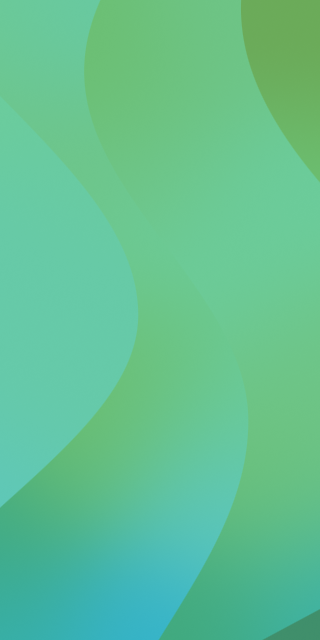
Write a Shadertoy shader that draws this background.

```glsl
// Flowing green and aqua ribbons with soft mesh gradients.

// Palette
const vec3 OLIVE  = vec3(0.42, 0.67, 0.35);
const vec3 LEAF   = vec3(0.42, 0.745, 0.44);
const vec3 GRASS  = vec3(0.43, 0.77, 0.53);
const vec3 MINT   = vec3(0.42, 0.80, 0.61);
const vec3 AQUA   = vec3(0.40, 0.79, 0.66);
const vec3 LAGOON = vec3(0.36, 0.78, 0.74);
const vec3 SKY    = vec3(0.20, 0.70, 0.80);
const vec3 TEAL   = vec3(0.21, 0.69, 0.68);
const vec3 JADE   = vec3(0.25, 0.66, 0.49);
const vec3 PINE   = vec3(0.25, 0.56, 0.42);

// Ribbon crests (x, y) and their swing; bends are the wave scales below and above
const vec2 LEFT_CREST   = vec2(0.432, 0.508);
const vec2 LEFT_BENDS   = vec2(0.1875, 0.213);
const float LEFT_SWING  = 0.417;
const vec2 MID_CREST    = vec2(0.776, 0.342);
const vec2 MID_BENDS    = vec2(0.2056, 0.174);
const float MID_SWING   = 0.2565;
const vec2 RIGHT_CREST  = vec2(0.753, 0.987);
const vec2 RIGHT_BENDS  = vec2(0.302);
const float RIGHT_SWING = -0.651;
const float CORNER_START = 0.82;
const float CORNER_SLOPE = 3.73;

const float SPOT_FOCUS = 12.0;   // higher keeps colour spots tighter
const float CANVAS_TALL = 2.0;   // height of the design over its width
const float GRAIN = 0.004;       // dither that hides banding

// Horizontal offset from a cosine edge whose crest may bend unevenly
float waveOffset(vec2 p, vec2 crest, float swing, vec2 bends) {
    float dy = p.y - crest.y;
    float phase = dy / (dy < 0.0 ? bends.x : bends.y);
    return p.x - crest.x + swing * (1.0 - cos(phase));
}

// Antialiased cover of the side where the offset is positive
float cover(float offset) {
    return clamp(0.5 + offset / fwidth(offset), 0.0, 1.0);
}

// Weighted colour spot; a sum of spots is divided by its weight
vec4 spot(vec2 p, float x, float y, vec3 color) {
    vec2 d = (p - vec2(x, y)) * vec2(1.0, CANVAS_TALL);
    return vec4(color, 1.0) * exp(-SPOT_FOCUS * dot(d, d));
}

vec3 leftColor(vec2 p) {
    vec4 s = spot(p, 0.0, 0.86, MINT) + spot(p, 0.3, 0.70, mix(MINT, AQUA, 0.5))
           + spot(p, 0.0, 0.58, AQUA) + spot(p, 0.3, 0.48, AQUA)
           + spot(p, 0.1, 0.35, AQUA) + spot(p, 0.0, 0.20, LAGOON);
    return s.rgb / s.a;
}

vec3 ribbonColor(vec2 p) {
    vec4 s = spot(p, 0.0, 1.0, mix(GRASS, MINT, 0.7)) + spot(p, 0.2, 0.95, AQUA)
           + spot(p, 0.0, 0.83, GRASS) + spot(p, 0.28, 0.75, GRASS)
           + spot(p, 0.52, 0.60, MINT) + spot(p, 0.45, 0.43, LEAF)
           + spot(p, 0.75, 0.38, MINT) + spot(p, 0.25, 0.30, LEAF)
           + spot(p, 0.65, 0.21, LAGOON) + spot(p, 0.0, 0.16, JADE)
           + spot(p, 0.0, 0.0, TEAL) + spot(p, 0.43, 0.02, SKY);
    return s.rgb / s.a;
}

vec3 rightColor(vec2 p) {
    vec4 s = spot(p, 0.32, 0.90, LEAF) + spot(p, 0.70, 0.95, GRASS)
           + spot(p, 0.45, 0.73, GRASS) + spot(p, 0.85, 0.67, MINT)
           + spot(p, 0.65, 0.54, MINT) + spot(p, 0.80, 0.38, GRASS)
           + spot(p, 1.0, 0.42, GRASS) + spot(p, 0.78, 0.24, LEAF)
           + spot(p, 1.0, 0.24, GRASS) + spot(p, 0.6, 0.05, JADE)
           + spot(p, 1.0, 0.08, TEAL);
    return s.rgb / s.a;
}

float hash(vec2 p) {
    return fract(sin(dot(p, vec2(12.99, 78.23))) * 43758.5);
}

void mainImage(out vec4 fragColor, in vec2 fragCoord) {
    vec2 p = fragCoord / iResolution.xy;

    // Layered ribbons from the centre outward
    vec3 color = ribbonColor(p);
    float left = cover(-waveOffset(p, LEFT_CREST, LEFT_SWING, LEFT_BENDS));
    color = mix(color, leftColor(p), left);
    float right = cover(waveOffset(p, MID_CREST, MID_SWING, MID_BENDS));
    color = mix(color, rightColor(p), right);

    // Darker folds in the right corners
    float fold = cover(waveOffset(p, RIGHT_CREST, RIGHT_SWING, RIGHT_BENDS));
    fold *= step(0.5, p.y);
    vec3 foldColor = mix(LEAF, OLIVE, smoothstep(0.68, 0.95, p.y));
    color = mix(color, foldColor, fold);
    float corner = cover(p.x - CORNER_START - CORNER_SLOPE * p.y);
    color = mix(color, PINE, corner);

    color += GRAIN * (hash(fragCoord) - 0.5);
    fragColor = vec4(color, 1.0);
}
```
